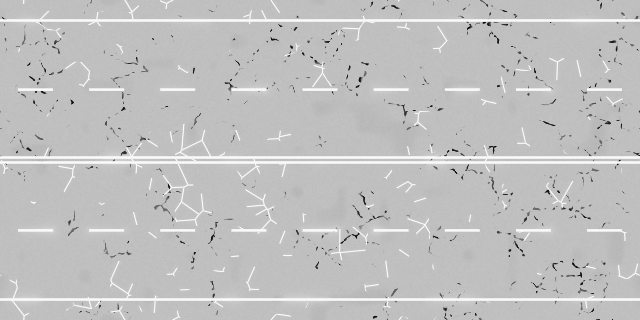
Write a WebGL 2 fragment shader that draws this texture map.

```glsl
#version 300 es
precision highp float;
// Four-lane asphalt strip: solid edge lines, a double centre line and dashed
// lane lines, over grey grain with speckled dark cracks and pale forked cracks.
// Cracks are cellular-noise borders, cut into fragments by smooth noise.

#define DASH_COUNT 9.0
#define DASH_FILL 0.49
#define LINE_HALF_WIDTH 0.0039
#define EDGE_OFFSET 0.436
#define LANE_OFFSET 0.220
#define CENTRE_OFFSET 0.0078
#define PALE_HALF_WIDTH 0.0018
#define PALE_CUTOFF 0.705
#define DARK_HALF_WIDTH 0.0036
#define DARK_CUTOFF 0.54
#define GLOW_STRENGTH 0.32
#define GRAIN 0.020

uniform vec2 u_resolution;
out vec4 fragColor;

const vec3 ASPHALT = vec3(0.75);
const vec3 PAINT = vec3(0.98);
const vec3 TAR = vec3(0.08);

vec2 hash2(vec2 p) {
    vec3 q = fract(p.xyx * vec3(0.1031, 0.1030, 0.0973));
    q += dot(q, q.yzx + 33.33);
    return fract((q.xx + q.yz) * q.zy);
}

// Smooth value noise that wraps after the given number of cells
float noise(vec2 uv, vec2 cells, float seed) {
    vec2 p = uv * cells, i = floor(p), f = p - i;
    f = f * f * (3.0 - 2.0 * f);
    float a = hash2(mod(i, cells) + seed).x;
    float b = hash2(mod(i + vec2(1, 0), cells) + seed).x;
    float c = hash2(mod(i + vec2(0, 1), cells) + seed).x;
    float d = hash2(mod(i + vec2(1, 1), cells) + seed).x;
    return mix(mix(a, b, f.x), mix(c, d, f.x), f.y);
}

// Distance to the nearest cell border, in canvas heights
float borderDistance(vec2 uv, vec2 cells, float seed) {
    vec2 p = uv * cells, i = floor(p), f = p - i, nearest = vec2(0.0);
    float best = 8.0, border = 8.0;
    for (int y = -1; y <= 1; y++)
    for (int x = -1; x <= 1; x++) {
        vec2 o = vec2(x, y);
        vec2 r = o + hash2(mod(i + o, cells) + seed) - f;
        if (dot(r, r) < best) { best = dot(r, r); nearest = r; }
    }
    for (int y = -2; y <= 2; y++)
    for (int x = -2; x <= 2; x++) {
        vec2 o = vec2(x, y);
        vec2 r = o + hash2(mod(i + o, cells) + seed) - f;
        vec2 side = r - nearest;
        if (dot(side, side) > 0.0001)
            border = min(border, dot(0.5 * (r + nearest), normalize(side)));
    }
    return border / cells.y;
}

float cover(float d, float pixel) {
    return 1.0 - smoothstep(-0.6 * pixel, 0.6 * pixel, d);
}

// Signed distance to the road paint
float paintDistance(vec2 uv) {
    float y = abs(uv.y - 0.5);
    float solid = min(abs(y - EDGE_OFFSET), abs(y - CENTRE_OFFSET)) - LINE_HALF_WIDTH;
    float along = abs(fract(uv.x * DASH_COUNT) - 0.5) - 0.5 * DASH_FILL;
    vec2 box = vec2(along * 2.0 / DASH_COUNT, abs(y - LANE_OFFSET) - LINE_HALF_WIDTH);
    float dash = length(max(box, 0.0)) + min(max(box.x, box.y), 0.0);
    return min(solid, dash);
}

void main() {
    vec2 uv = gl_FragCoord.xy / u_resolution;
    float pixel = 1.0 / u_resolution.y;

    // Asphalt: fine grain and faint smudges
    float grain = noise(uv, vec2(512, 256), 3.0) - 0.5;
    float smudge = smoothstep(0.75, 1.0, noise(uv, vec2(30, 15), 17.0));
    vec3 color = ASPHALT + GRAIN * grain - 0.03 * smudge;

    // Dark cracks: thin warped borders broken into specks of uneven depth
    vec2 warp = vec2(noise(uv, vec2(130, 65), 41.0), noise(uv, vec2(130, 65), 59.0)) - 0.5;
    float darkBorder = borderDistance(uv + warp * vec2(0.006, 0.012), vec2(30, 15), 71.0);
    float darkPatch = 0.5 * noise(uv, vec2(16, 8), 83.0) + 0.5 * noise(uv, vec2(36, 18), 97.0);
    float fine = noise(uv, vec2(230, 115), 113.0);
    float patchDepth = smoothstep(DARK_CUTOFF, DARK_CUTOFF + 0.12, darkPatch);
    float darkWidth = DARK_HALF_WIDTH * smoothstep(0.30, 1.0, fine) * patchDepth;
    float dark = cover(darkBorder - darkWidth, pixel) * smoothstep(0.0, 0.0016, darkWidth);
    float depth = mix(0.5, 1.0, smoothstep(0.3, 0.7, noise(uv, vec2(70, 35), 127.0)));
    color = mix(color, TAR, dark * depth);

    // Pale cracks: short straight or forked pieces with a faint halo
    float paleBorder = borderDistance(uv, vec2(28, 14), 131.0);
    float palePatch = 0.65 * noise(uv, vec2(38, 19), 149.0) + 0.35 * noise(uv, vec2(18, 9), 163.0);
    float pale = cover(paleBorder - PALE_HALF_WIDTH, pixel)
               * smoothstep(PALE_CUTOFF - 0.008, PALE_CUTOFF + 0.008, palePatch);
    float paleHalo = 0.10 * exp(-paleBorder / 0.006)
                   * smoothstep(PALE_CUTOFF - 0.02, PALE_CUTOFF + 0.04, palePatch);

    // Road paint with a patchy worn glow
    float paint = paintDistance(uv);
    float wear = smoothstep(0.45, 0.95, noise(uv, vec2(22, 11), 181.0));
    float glow = GLOW_STRENGTH * wear * exp(-max(paint, 0.0) / 0.011);
    color = mix(color, PAINT, max(glow, paleHalo));
    color = mix(color, PAINT, max(pale, cover(paint, pixel)));

    fragColor = vec4(color, 1.0);
}
```
